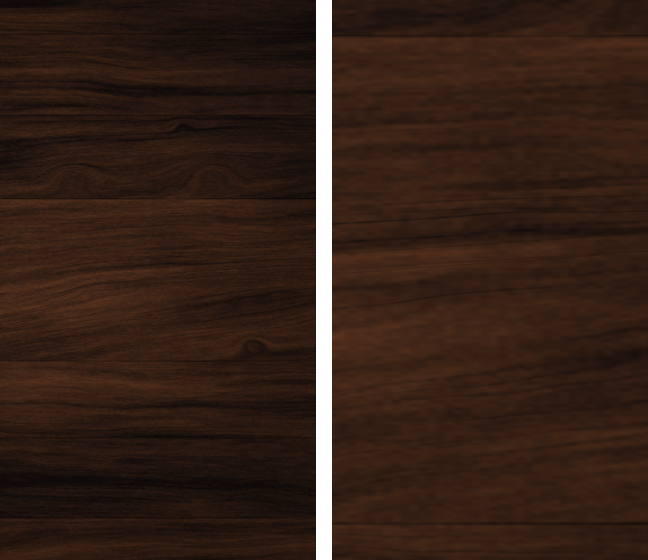
Left, the full canvas; right, a detail of the centre.
Write a Shadertoy shader that draws this texture.

```glsl
#define DARK_WOOD vec3(0.070, 0.047, 0.042)
#define LIGHT_WOOD vec3(0.315, 0.178, 0.105)
#define COOL_TINT vec3(0.92, 0.95, 1.15)
#define BAND_FREQ 28.0
#define STREAK_FREQ 95.0
#define PORE_FREQ 300.0
#define RING_FREQ 85.0
#define WARP 0.035
#define SEAM_WIDTH 0.0005

const int PLANKS = 7;
// Plank borders, measured downwards from the top edge
const float borders[8] = float[8](-0.05, 0.061, 0.206, 0.355, 0.645, 0.782, 0.925, 1.05);
const float tones[7] = float[7](0.38, 0.49, 0.35, 0.56, 0.48, 0.45, 0.48);
const float slopes[7] = float[7](0.03, 0.02, -0.10, -0.13, 0.01, 0.05, -0.09);

// Dark veins: depth, half width, strength
const vec3 veins[5] = vec3[5](
    vec3(0.160, 0.004, 0.32), vec3(0.535, 0.011, 0.20), vec3(0.615, 0.012, 0.16),
    vec3(0.723, 0.004, 0.34), vec3(0.858, 0.016, 0.26));

// Knots: centre x, depth, size
const vec3 knots[4] = vec3[4](
    vec3(0.130, 0.312, 0.024), vec3(0.380, 0.305, 0.030),
    vec3(0.325, 0.222, 0.012), vec3(0.450, 0.612, 0.016));

float hash(vec2 p) {
    vec3 q = fract(vec3(p.xyx) * 0.1031);
    q += dot(q, q.yzx + 33.33);
    return fract((q.x + q.y) * q.z);
}

float noise(vec2 p) {
    vec2 i = floor(p), f = fract(p);
    f = f * f * (3.0 - 2.0 * f);
    return mix(mix(hash(i), hash(i + vec2(1, 0)), f.x),
               mix(hash(i + vec2(0, 1)), hash(i + vec2(1, 1)), f.x), f.y);
}

float fbm(vec2 p) {
    float sum = 0.0, amp = 0.5;
    for (int i = 0; i < 4; i++) {
        sum += amp * noise(p);
        p = p * 2.03 + 17.3;
        amp *= 0.5;
    }
    return sum / 0.9375;
}

// Grain height: tilted, wavy and pushed into loops around knots
float grainHeight(vec2 p, float slope, float inPlank, float seed) {
    float g = p.y - slope * p.x * min(inPlank * 1.8, 1.0);
    g += WARP * (fbm(vec2(p.x * 3.5, p.y * 9.0) + seed) - 0.5);
    for (int i = 0; i < 4; i++) {
        vec2 d = (p - knots[i].xy) / (knots[i].z * vec2(1.6, 1.0));
        g += 1.5 * knots[i].z * exp(-dot(d, d));
    }
    return g;
}

void mainImage(out vec4 fragColor, in vec2 fragCoord) {
    float px = 1.0 / iResolution.y;
    vec2 p = vec2(fragCoord.x, iResolution.y - fragCoord.y) * px;

    // Plank lookup and seams that fade in and out along their length
    int plank = 0;
    float seam = 0.0;
    for (int i = 1; i < PLANKS; i++) {
        if (p.y > borders[i]) plank = i;
        float line = 1.0 - smoothstep(SEAM_WIDTH, SEAM_WIDTH + px, abs(p.y - borders[i]));
        seam = max(seam, line * (0.25 + 0.75 * noise(vec2(p.x * 9.0, float(i) * 7.0))));
    }
    float inPlank = (p.y - borders[plank]) / (borders[plank + 1] - borders[plank]);
    float seed = float(plank) * 13.7;
    float g = grainHeight(p, slopes[plank], inPlank, seed);

    // Grain layers from broad bands down to pores
    float bands = fbm(vec2(p.x * 1.5, g * BAND_FREQ) + seed) - 0.5;
    float streaks = fbm(vec2(p.x * 4.0, g * STREAK_FREQ) + seed) - 0.5;
    float pores = noise(vec2(p.x * 38.0, g * PORE_FREQ) + seed) - 0.5;
    float specks = noise(p * vec2(190.0, 470.0)) - 0.5;
    float cloud = fbm(p * vec2(5.0, 8.0) + seed) - 0.5;
    float tone = tones[plank] + 0.72 * bands + 0.58 * streaks + 0.22 * pores;
    tone += 0.19 * specks + 0.28 * cloud;

    // Two sets of thin dark growth lines, gathered in patches
    float patchy = smoothstep(0.36, 0.62, fbm(vec2(p.x * 2.5, g * 16.0) + seed + 9.0));
    for (int i = 0; i < 2; i++) {
        float fi = float(i);
        vec2 q = vec2(p.x * (2.2 + 2.0 * fi), g * RING_FREQ * (1.0 + 0.6 * fi));
        float ring = abs(noise(q + seed + 5.0 + 31.0 * fi) - 0.5);
        float broken = 0.75 + 0.9 * pores;
        tone -= 0.19 * patchy * broken * (1.0 - smoothstep(0.0, 0.14, ring));
    }

    // Wide dark veins
    for (int i = 0; i < 5; i++) {
        float d = (g - veins[i].x) / veins[i].y;
        tone -= veins[i].z * exp(-d * d) * (0.7 + 1.5 * streaks);
    }

    // Wood colour under soft light from the left
    vec3 col = mix(DARK_WOOD, LIGHT_WOOD, clamp(tone, 0.0, 1.1));
    vec2 l = (p - vec2(0.05, 0.46)) / vec2(0.42, 0.38);
    float light = 0.75 + 0.44 * exp(-dot(l, l));
    float corner = smoothstep(0.15, 0.56, p.x) * (1.0 - smoothstep(0.0, 0.45, p.y));
    col *= light * (1.0 - 0.20 * corner) * mix(vec3(1.0), COOL_TINT, corner);
    col *= 1.0 - 0.38 * seam;
    fragColor = vec4(col, 1.0);
}
```
